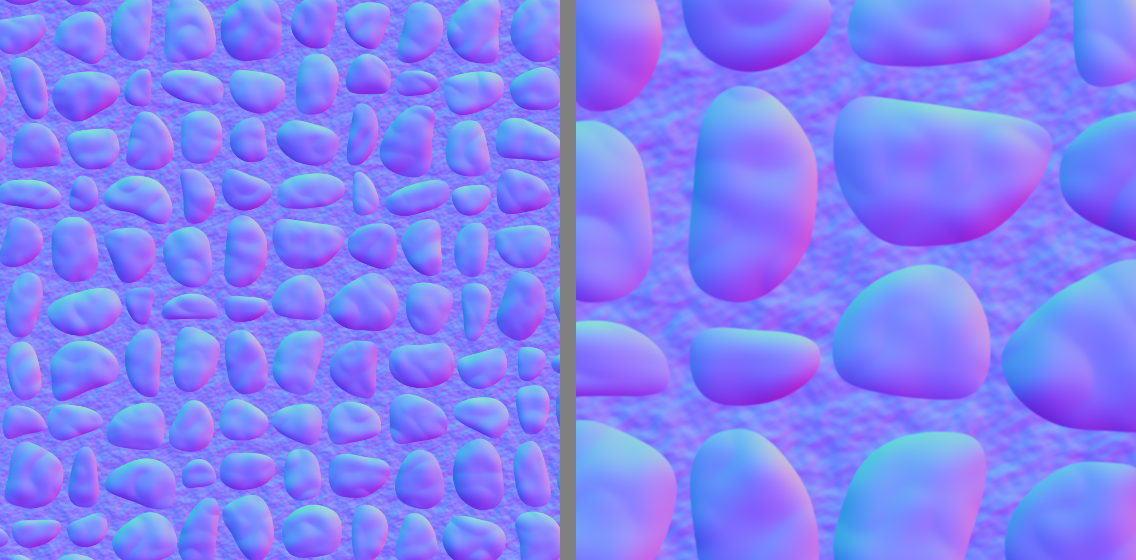
Left, the full canvas; right, a detail of the centre.
Write a three.js fragment shader that draws this texture map.

```glsl
varying vec2 vUv;

vec2 hash2(vec2 p) {
  vec3 q = fract(vec3(p.xyx) * vec3(0.1031, 0.1030, 0.0973));
  q += dot(q, q.yzx + 33.33);
  return fract((q.xx + q.yz) * q.zy);
}

// Gradient noise, about -0.7 to 0.7
float cornerSlope(vec2 cell, vec2 f) {
  float a = 6.2832 * hash2(cell).x;
  return dot(vec2(cos(a), sin(a)), f);
}

float gnoise(vec2 p) {
  vec2 i = floor(p), f = p - i;
  vec2 u = f * f * f * (f * (f * 6.0 - 15.0) + 10.0);
  vec2 e = vec2(1.0, 0.0);
  return mix(
    mix(cornerSlope(i, f), cornerSlope(i + e, f - e), u.x),
    mix(cornerSlope(i + e.yx, f - e.yx), cornerSlope(i + 1.0, f - 1.0), u.x), u.y);
}

// Shift of the dividing line through a grid vertex
float lineShift(vec2 vertex) {
  return 0.18 * sin(6.2832 * hash2(vertex + 57.0).x);
}

// Radial field of one pebble (1 on its outline) and its mean radius
vec2 pebble(vec2 p, vec2 cell) {
  float odd = mod(cell.x + cell.y, 2.0);
  float s00 = lineShift(cell), s10 = lineShift(cell + vec2(1.0, 0.0));
  float s01 = lineShift(cell + vec2(0.0, 1.0)), s11 = lineShift(cell + 1.0);
  vec2 lo = cell + mix(vec2(s00, s10), vec2(s01, s00), odd);
  vec2 hi = cell + 1.0 + mix(vec2(s11, s01), vec2(s10, s11), odd);
  vec2 radii = (hi - lo) * 0.05 - 0.0075;
  vec2 shape = hash2(cell + 11.0) - 0.5;
  float turn = (hash2(cell + 23.0).x - 0.5) * 0.65;
  vec2 q = p - (lo + hi) * 0.05;
  q = mat2(cos(turn), sin(turn), -sin(turn), cos(turn)) * q;
  if (radii.y > radii.x) { q = q.yx; radii = radii.yx; }
  radii += vec2(0.003, -0.0025);

  // Bend and taper along the longer axis
  q /= radii;
  q.y += shape.x * 0.9 * (q.x * q.x - 0.35);
  q.y *= 1.0 + shape.y * 0.7 * q.x;
  q = pow(abs(q), vec2(2.4));
  float r = pow(q.x + q.y, 1.0 / 2.4) + 0.16 * gnoise(p * 17.0 + cell * 3.7);
  return vec2(r, sqrt(radii.x * radii.y));
}

// Radial field, pebble height, ground height
vec3 surface(vec2 p) {
  vec2 home = floor(p * 10.0), owner = home;
  vec2 best = vec2(100.0, 0.04);
  for (int j = -1; j <= 1; j++) {
    for (int i = -1; i <= 1; i++) {
      vec2 cell = home + vec2(float(i), float(j));
      vec2 stone = pebble(p, cell);
      if (stone.x < best.x) { best = stone; owner = cell; }
    }
  }
  // Dome with a tilt, soft creases and lumps
  vec2 lumpPos = p + owner * 0.37;
  float crease = gnoise(lumpPos * 19.0);
  vec2 tilt = (hash2(owner + 41.0) - 0.5) * vec2(0.12, 0.24);
  float dome = -0.21 * best.y * pow(max(best.x, 0.0), 3.4);
  dome += dot(p, tilt) + 0.0065 * sqrt(crease * crease + 0.006);
  dome += 0.0032 * gnoise(lumpPos * 27.0 + 5.0);

  // Rough ground, slightly streaked on the diagonal
  vec2 g = vec2(0.8 * p.x + 0.6 * p.y, 1.1 * p.y - 0.6 * p.x);
  float ground = 0.0027 * gnoise(g * 30.0) + 0.0014 * gnoise(g * 64.0 + 3.0)
    + 0.0006 * gnoise(g * 135.0 + 9.0);
  return vec3(best.x, dome, ground);
}

void main() {
  float eps = 0.001;
  vec3 here = surface(vUv);
  vec3 dx = (surface(vUv + vec2(eps, 0.0)) - here) / eps;
  vec3 dy = (surface(vUv + vec2(0.0, eps)) - here) / eps;

  // Slopes to normals, joined along a crisp outline
  vec3 stoneNormal = normalize(vec3(-0.9 * dx.y, -1.1 * dy.y, 1.0));
  vec3 groundNormal = normalize(vec3(0.03 - dx.z, -dy.z, 1.0));
  float edge = (here.x - 1.0) / max(length(vec2(dx.x, dy.x)), 4.0);
  float cover = 1.0 - smoothstep(-0.001, 0.001, edge);
  vec3 normal = normalize(mix(groundNormal, stoneNormal, cover));
  gl_FragColor = vec4(normal * 0.5 + 0.5, 1.0);
}
```
